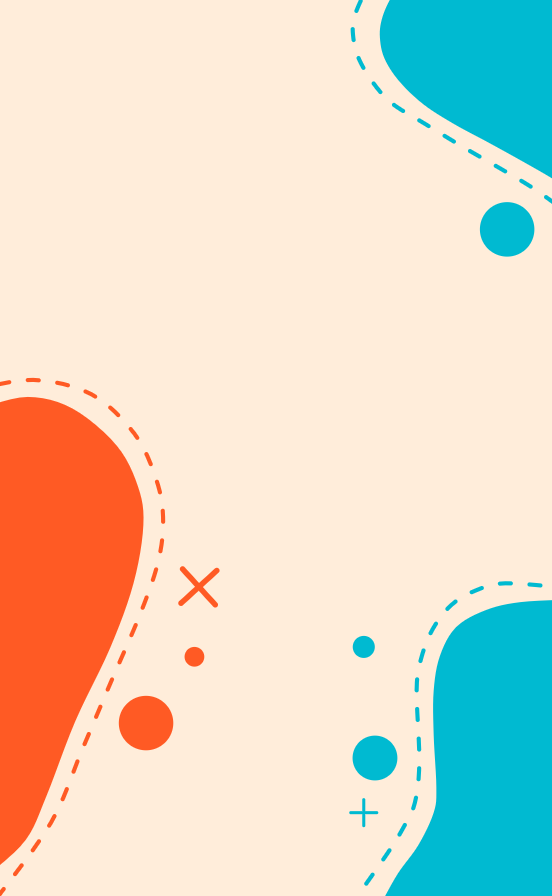
A WebGL 2 fragment shader for this background:

```glsl
#version 300 es
precision highp float;
// Cream backdrop with flat orange and teal blobs, dashed contours, dots and crosses.

uniform vec2 u_resolution;
out vec4 fragColor;

#define UNITS 1000.0       // design units per canvas height
#define CREAM vec3(1.0, 0.93, 0.855)
#define TEAL vec3(0.0, 0.73, 0.82)
#define ORANGE vec3(1.0, 0.353, 0.14)
#define KNOTS 12           // knots per curve
#define STEPS 6            // line pieces per spline span
#define DASH_PERIOD 33.1
#define DASH_HALF 6.1      // half length without the round caps
#define DASH_RADIUS 2.3

// Catmull-Rom spline through b and c
vec2 spline(vec2 a, vec2 b, vec2 c, vec2 d, float t) {
    return b + 0.5 * t * (c - a + t * (2.0 * a - 5.0 * b + 4.0 * c - d
        + t * (3.0 * (b - c) + d - a)));
}

// Distance to the curve, arc length at the nearest point, and +-1 for the
// parity of crossings by a horizontal ray that runs along rayDir
vec3 traceCurve(vec2 p, vec2 knots[KNOTS], float rayDir) {
    float nearest = 1e5, nearestArc = 0.0, arc = 0.0, parity = 1.0;
    vec2 a = knots[0];
    for (int i = 0; i < KNOTS - 1; i++) {
        vec2 k0 = knots[max(i - 1, 0)], k1 = knots[i];
        vec2 k2 = knots[i + 1], k3 = knots[min(i + 2, KNOTS - 1)];
        for (int j = 1; j <= STEPS; j++) {
            vec2 b = spline(k0, k1, k2, k3, float(j) / float(STEPS));
            vec2 ab = b - a, ap = p - a;
            float len = length(ab);
            float h = clamp(dot(ap, ab) / (len * len), 0.0, 1.0);
            float d = length(ap - h * ab);
            if (d < nearest) {
                nearest = d;
                nearestArc = arc + h * len;
            }
            if ((a.y > p.y) != (b.y > p.y)
                && (ab.x * ap.y / ab.y - ap.x) * rayDir > 0.0) parity = -parity;
            arc += len;
            a = b;
        }
    }
    return vec3(nearest, nearestArc, parity);
}

// Filled side of an open curve whose ends lie off the canvas
float blob(vec2 p, vec2 knots[KNOTS], float rayDir) {
    vec3 curve = traceCurve(p, knots, rayDir);
    return curve.x * curve.z;
}

// Round-capped dashes spaced by arc length
float dashes(vec2 p, vec2 knots[KNOTS]) {
    vec3 curve = traceCurve(p, knots, 1.0);
    float along = abs(mod(curve.y + 0.5 * DASH_PERIOD, DASH_PERIOD) - 0.5 * DASH_PERIOD);
    return length(vec2(max(along - DASH_HALF, 0.0), curve.x)) - DASH_RADIUS;
}

float disc(vec2 p, vec2 center, float radius) {
    return length(p - center) - radius;
}

// Two perpendicular round-capped strokes
float crossMark(vec2 p, vec2 center, float arm, float radius, float angle) {
    float c = cos(angle), s = sin(angle);
    vec2 q = abs(mat2(c, -s, s, c) * (p - center));
    q = vec2(max(q.x, q.y), min(q.x, q.y));
    return length(vec2(max(q.x - arm, 0.0), q.y)) - radius;
}

void main() {
    vec2 p = gl_FragCoord.xy * UNITS / u_resolution.y;
    float pixel = UNITS / u_resolution.y;

    // Left shape and its contour
    vec2 leftEdge[KNOTS] = vec2[KNOTS](vec2(-20, 545), vec2(31, 557), vec2(81, 544),
        vec2(130, 503), vec2(154, 457), vec2(160, 414), vec2(149, 349), vec2(123, 277),
        vec2(84, 195), vec2(52, 112), vec2(29, 63), vec2(-10, 26));
    vec2 leftLine[KNOTS] = vec2[KNOTS](vec2(-28, 565), vec2(37, 576), vec2(102, 560),
        vec2(150, 516), vec2(174, 466), vec2(182, 423), vec2(177, 375), vec2(157, 316),
        vec2(123, 237), vec2(92, 164), vec2(57, 82), vec2(-4, -3));
    float orange = min(blob(p, leftEdge, 1.0), dashes(p, leftLine));

    // Upper right shape and its contour
    vec2 topEdge[KNOTS] = vec2[KNOTS](vec2(452, 1026), vec2(435, 1000), vec2(426, 978),
        vec2(424, 958), vec2(429, 935), vec2(445, 910), vec2(472, 884), vec2(506, 862),
        vec2(545, 841), vec2(583, 820), vec2(616, 801), vec2(640, 785));
    vec2 topLine[KNOTS] = vec2[KNOTS](vec2(415, 1023), vec2(403, 1000), vec2(395, 979),
        vec2(394, 961), vec2(399, 938), vec2(414, 911), vec2(437, 885), vec2(474, 862),
        vec2(515, 837), vec2(560, 811), vec2(595, 790), vec2(626, 768));
    float teal = min(blob(p, topEdge, -1.0), dashes(p, topLine));

    // Lower right shape and its contour
    vec2 lowEdge[KNOTS] = vec2[KNOTS](vec2(640, 331), vec2(581, 328), vec2(542, 319),
        vec2(509, 300), vec2(491, 268), vec2(484, 229), vec2(484, 180), vec2(487, 121),
        vec2(484, 93), vec2(467, 57), vec2(444, 25), vec2(425, -9));
    vec2 lowLine[KNOTS] = vec2[KNOTS](vec2(630, 344), vec2(564, 349), vec2(531, 341),
        vec2(504, 325), vec2(483, 298), vec2(470, 265), vec2(465, 230), vec2(468, 150),
        vec2(463, 104), vec2(450, 76), vec2(432, 47), vec2(394, -7));
    teal = min(teal, min(blob(p, lowEdge, -1.0), dashes(p, lowLine)));

    // Dots
    orange = min(orange, disc(p, vec2(163, 193), 30.4));
    orange = min(orange, disc(p, vec2(217, 267), 11.0));
    teal = min(teal, disc(p, vec2(566, 744), 30.4));
    teal = min(teal, disc(p, vec2(406, 278), 12.3));
    teal = min(teal, disc(p, vec2(418.5, 154), 25.0));

    // Crosses
    orange = min(orange, crossMark(p, vec2(222, 345), 27.0, 3.1, 0.74));
    teal = min(teal, crossMark(p, vec2(406, 93), 14.5, 1.7, 0.0));

    vec3 color = mix(CREAM, TEAL, clamp(0.5 - teal / pixel, 0.0, 1.0));
    color = mix(color, ORANGE, clamp(0.5 - orange / pixel, 0.0, 1.0));
    fragColor = vec4(color, 1.0);
}
```
